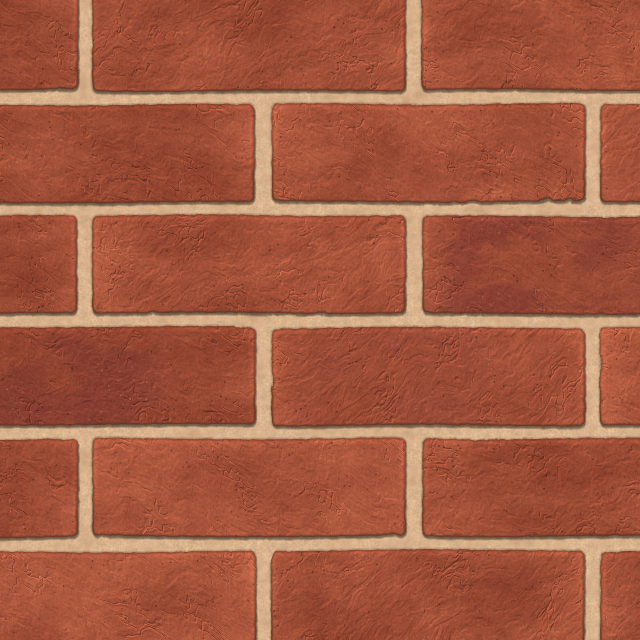
Write a three.js fragment shader that draws this texture.

```glsl
// Red brick wall in running bond: creased clay faces and pale sandy mortar
varying vec2 vUv;

float hash(vec2 p) {
  return fract(sin(dot(p, vec2(127.1, 311.7))) * 43758.5);
}

// Cellular noise: distances to the nearest and second nearest points
vec2 cells(vec2 p) {
  vec2 base = floor(p), nearest = vec2(9.0);
  for (int y = -1; y <= 1; y++) {
    for (int x = -1; x <= 1; x++) {
      vec2 cell = base + vec2(float(x), float(y));
      float dist = length(cell + vec2(hash(cell), hash(cell + 57.0)) - p);
      nearest = dist < nearest.x ? vec2(dist, nearest.x) : vec2(nearest.x, min(nearest.y, dist));
    }
  }
  return nearest;
}

// Layered, rotated and gently warped sines, roughly -1 to 1
float waves(vec2 p) {
  float sum = 0.0, amp = 0.55;
  for (int i = 0; i < 5; i++) {
    p = mat2(1.36, 1.02, -1.02, 1.36) * p + 1.7;
    p += 0.4 * sin(p.yx);
    sum += amp * sin(p.x) * sin(p.y);
    amp *= 0.66;
  }
  return sum;
}

// Height of a clay face: drawn-out ripples cut by broken creases
float relief(vec2 p, float seed) {
  p.y += 0.5 * sin(seed) * p.x + 0.012 * sin(p.x * 23.0 + seed);
  vec2 warp = vec2(waves(p * 24.0 + seed), waves(p * 24.0 + seed + 9.0));
  vec2 gap = cells(p * vec2(11.0, 27.0) + 1.1 * warp + seed);
  float broken = smoothstep(0.0, 0.5, waves(p * 17.0 + seed + 4.0));
  float crease = (1.0 - smoothstep(0.0, 0.13, gap.y - gap.x)) * broken;
  return 0.55 * waves(p * vec2(45.0, 85.0) + 2.0 * warp + seed) - 0.8 * crease;
}

float roundedBox(vec2 p, vec2 halfSize, float radius) {
  vec2 q = abs(p) - halfSize + radius;
  return length(max(q, 0.0)) + min(max(q.x, q.y), 0.0) - radius;
}

void main() {
  // Running bond: alternate courses are shifted about half a brick
  vec2 pitch = vec2(0.514, 0.1745);
  float row = floor((vUv.y - 0.15) / pitch.y);
  float shift = mix(0.133, 0.411, mod(row, 2.0));
  vec2 id = vec2(floor((vUv.x - shift) / pitch.x), row);
  float seed = 40.0 * hash(id + 3.0);
  vec2 p = vUv - vec2(shift, 0.15) - (id + 0.5) * pitch;
  p += 0.003 * (vec2(hash(id + 11.0), hash(id + 23.0)) - 0.5);
  p.y += 0.0012 * sin(p.x * 14.0 + seed);

  // Brick outline with ragged, locally chipped edges
  float chipped = smoothstep(0.15, 0.7, waves(vUv * 11.0 + seed));
  float ragged = 0.0011 * waves(vUv * 75.0) + 0.004 * chipped * max(waves(vUv * 48.0 + seed), 0.0);
  vec2 halfSize = vec2(0.2445, 0.0765);
  float edge = roundedBox(p, halfSize, 0.009) + ragged;
  float shadowEdge = roundedBox(p + vec2(-0.001, 0.0035), halfSize, 0.009) + ragged;
  float face = 1.0 - smoothstep(-0.001, 0.001, edge);

  // Mortar: sandy grain, darker beside the bricks and beneath them
  float sand = cells(vUv * 230.0).x - 0.5;
  float patchy = waves(vUv * 26.0);
  vec3 mortar = mix(vec3(0.86, 0.71, 0.56), vec3(0.73, 0.53, 0.40),
    smoothstep(0.2, 1.0, 0.28 + 0.4 * sand - 0.25 * patchy));
  mortar *= 1.0 + 0.12 * sand + 0.05 * waves(vUv * 110.0);
  mortar *= 1.0 - 0.2 * (1.0 - smoothstep(0.0, 0.004, edge));
  mortar *= 1.0 - 0.38 * (1.0 - smoothstep(-0.001, 0.003, shadowEdge));

  // Clay: per-brick firing, cloudy tone and paler ends
  float firing = hash(id + 5.0);
  float cloud = waves(p * vec2(9.0, 15.0) + seed);
  float tone = 0.43 + 0.4 * (firing - 0.5) + 0.38 * cloud;
  tone += 0.2 * smoothstep(0.17, 0.24, abs(p.x)) + 0.12 * waves(p * 55.0 + seed);
  vec3 clay = mix(vec3(0.56, 0.26, 0.18), vec3(0.73, 0.38, 0.27), clamp(tone, -0.2, 1.1));
  float burnt = smoothstep(0.68, 0.9, hash(id + 31.0)) * (1.0 - smoothstep(0.1, 0.22, abs(p.x + 0.06)));
  clay = mix(clay, vec3(0.48, 0.21, 0.18), 0.65 * burnt * smoothstep(-0.5, 0.3, cloud));

  // Light from above picks out ripples and creases
  float height = relief(p, seed);
  float slope = height - relief(p + vec2(-0.0012, 0.0022), seed);
  clay *= 1.0 + clamp(0.26 * slope, -0.28, 0.2) + 0.06 * min(height, 0.0);
  clay *= 1.0 + 0.1 * (cells(p * 200.0 + seed).x - 0.5);

  // Sparse dark pits and pale flecks
  vec2 fleck = cells(p * 62.0 + seed);
  float sparse = smoothstep(0.2, 0.6, waves(p * 33.0 + seed + 2.0));
  clay *= 1.0 - 0.3 * sparse * (1.0 - smoothstep(0.04, 0.13, fleck.x));
  float pale = 1.0 - smoothstep(0.03, 0.1, cells(p * 48.0 - seed).x);
  clay = mix(clay, vec3(0.80, 0.50, 0.37), 0.4 * pale * smoothstep(0.1, 0.5, cloud));

  // Worn rim: dark arris, deepest along the bottom, with a soft lit band inside
  float rim = smoothstep(-0.0045, 0.0, edge);
  float bottom = smoothstep(0.02, -0.07, p.y);
  clay *= 1.0 + 0.09 * smoothstep(-0.012, -0.005, edge) * (1.0 - bottom);
  clay = mix(clay, vec3(0.40, 0.20, 0.13), rim * (0.5 + 0.4 * bottom));

  gl_FragColor = vec4(mix(mortar, clay, face), 1.0);
}
```
